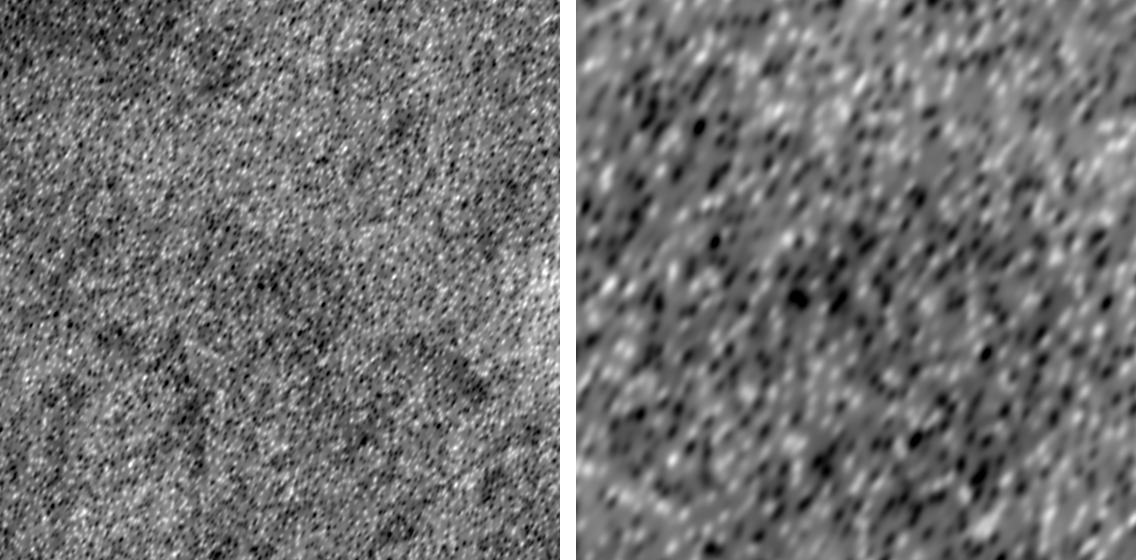
Left, the full canvas; right, a detail of the centre.
This texture is drawn by a WebGL 2 fragment shader. Its source:

```glsl
#version 300 es
precision highp float;
// Grey, film-like grain over softly shaded relief with faint domes and creases.
// Grain is cellular: each cell scatters one soft blob of random sign, and the
// same function at lower frequencies gives clumps, slow shading and folds.

uniform vec2 u_resolution;
out vec4 fragColor;

vec3 hash3(vec2 cell) {
  vec3 q = fract(cell.xyx * vec3(0.1031, 0.1030, 0.0973));
  q += dot(q, q.yxz + 33.33);
  return fract((q.xxy + q.yzz) * q.zyx);
}

// Sum of signed Gaussian blobs, one per cell, roughly -1 to 1
float blobNoise(vec2 p) {
  vec2 cell = floor(p);
  float sum = 0.0;
  for (int y = -1; y <= 1; y++) {
    for (int x = -1; x <= 1; x++) {
      vec2 neighbour = cell + vec2(x, y);
      vec3 h = hash3(neighbour + 57.0);
      vec2 d = p - neighbour - h.xy;
      sum += (2.0 * h.z - 1.0) * exp(-4.0 * dot(d, d));
    }
  }
  return sum;
}

float segmentDistance(vec2 p, vec2 a, vec2 b) {
  vec2 ab = b - a;
  float t = clamp(dot(p - a, ab) / dot(ab, ab), 0.0, 1.0);
  return length(p - a - ab * t);
}

float bell(float x) {
  return exp(-x * x);
}

// Three domes along the lower half: pale inside, with a broken dark rim
float domes(vec2 p) {
  float shade = 0.0;
  vec2 warped = p + 0.018 * vec2(blobNoise(p * 11.0), blobNoise(p * 11.0 + 40.0));
  float broken = smoothstep(-0.25, 0.45, blobNoise(p * 13.0 + 9.0));
  for (int i = 0; i < 3; i++) {
    bool small = i == 1;
    vec2 centre = vec2(0.23 + 0.26 * float(i), small ? 0.33 : 0.17);
    vec2 radius = small ? vec2(0.07, 0.075) : vec2(0.13, 0.21);
    float d = (length((warped - centre) / radius) - 1.0) * radius.x;
    float upper = smoothstep(-0.9, 0.2, (p.y - centre.y) / radius.y);
    shade += 0.04 * smoothstep(0.01, -0.05, d);
    shade -= (0.04 + 0.15 * broken) * upper * bell(d / 0.017);
  }
  return shade;
}

void main() {
  vec2 p = gl_FragCoord.xy / u_resolution;
  vec2 leaning = vec2(p.x - 0.35 * p.y, p.y);
  vec2 diagonal = vec2(p.x + p.y, p.y - p.x) * 0.7071;

  // Broad light: dark upper left corner, glow on the right edge
  float grey = 0.443 + 0.075 * blobNoise(p * 5.0);
  grey -= 0.17 * bell(length((p - vec2(0.05, 1.0)) / vec2(0.22, 0.13)));
  grey += 0.27 * bell(length((p - vec2(1.03, 0.47)) / vec2(0.09, 0.19)));

  // Relief: domes, diagonal folds and one sharper crease
  grey += domes(p);
  grey += 0.13 * min(blobNoise(diagonal * vec2(7.0, 21.0)) + 0.1, 0.12);
  float crease = segmentDistance(p, vec2(0.29, 0.77), vec2(0.42, 0.89));
  grey -= 0.14 * bell(crease / 0.009);

  // Grain: coarse clumps below fine, slightly upright blobs
  grey += 0.10 * blobNoise(leaning * vec2(62.0, 44.0) + 13.0);
  grey += 0.32 * blobNoise(leaning * vec2(150.0, 105.0));

  fragColor = vec4(vec3(clamp(grey, 0.0, 1.0)), 1.0);
}
```
